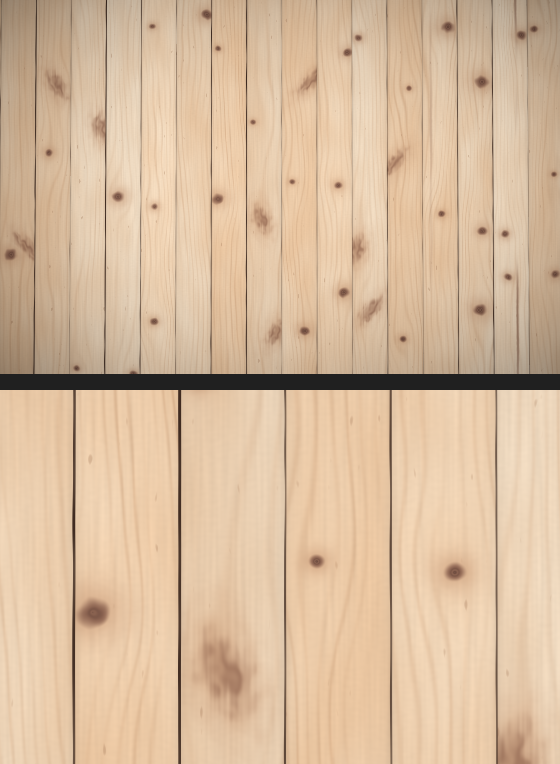
Top, the full canvas; bottom, a detail of the centre.
This texture is drawn by a Shadertoy shader. Its source:

```glsl
// Pale pine boards standing side by side, with grain, knots, resin streaks and dark seams.

vec2 hash2(vec2 p) {
    vec3 a = fract(p.xyx * vec3(0.1031, 0.1030, 0.0973));
    a += dot(a, a.yzx + 33.33);
    return fract((a.xx + a.yz) * a.zy);
}

// Gradient noise, roughly -0.7 to 0.7
float noise(vec2 p) {
    vec2 i = floor(p), f = p - i;
    vec2 u = f * f * f * (f * (f * 6.0 - 15.0) + 10.0);
    vec2 e = vec2(1, 0);
    float a = dot(hash2(i) * 2.0 - 1.0, f);
    float b = dot(hash2(i + e) * 2.0 - 1.0, f - e);
    float c = dot(hash2(i + e.yx) * 2.0 - 1.0, f - e.yx);
    float d = dot(hash2(i + 1.0) * 2.0 - 1.0, f - 1.0);
    return mix(mix(a, b, u.x), mix(c, d, u.x), u.y);
}

void mainImage(out vec4 fragColor, in vec2 fragCoord) {
    vec2 uv = fragCoord / iResolution.xy;
    float px = 15.9 / iResolution.x;
    vec2 q = fragCoord * px; // one unit is one board width
    float height = iResolution.y * px;
    q.x -= 0.08 * (uv.y - 0.5) * (1.0 - 2.0 * uv.x);

    float board = floor(q.x);
    vec2 p = vec2(q.x - board, q.y);
    vec2 seed = hash2(vec2(board + 3.0, 17.0));
    vec2 trait = hash2(vec2(board + 8.0, 41.0));
    vec2 shift = seed * 60.0 + board * 7.0;
    float fibre = noise(vec2(p.x * 26.0, p.y * 1.1) + shift);
    float rough = noise(p * vec2(7.0, 5.0) + shift);

    // Knots: gather their shading and the bending of the grain
    float bend = 0.0, halo = 0.0, core = 0.0, pith = 0.0, smear = 0.0;
    for (int i = 0; i < 3; i++) {
        float slot = float(i);
        vec2 place = hash2(vec2(board * 3.0 + slot + 5.0, 73.0));
        vec2 kind = hash2(vec2(board * 3.0 + slot + 9.0, 29.0));
        if (kind.x > 0.68) continue;
        vec2 d = p - vec2(0.12 + 0.76 * place.x, (slot + place.y) * height / 3.0);
        bend -= 0.75 * d.x * exp(-d.x * d.x * 5.0 - d.y * d.y * 1.6);
        if (kind.x > 0.2) {
            // Round knot
            float size = mix(0.055, 0.15, kind.y * kind.y);
            float r = length(d * vec2(0.9, 1.0)) / size + 0.45 * rough;
            halo = max(halo, exp(-0.2 * r * r));
            core = max(core, 1.0 - smoothstep(0.55, 1.2 + px / size, r));
            pith = max(pith, (1.0 - smoothstep(0.2, 0.8, r)) * (0.6 + 0.4 * sin(r * 16.0)));
        } else {
            // Branch cut lengthwise, a slanted ragged patch
            float slant = mix(-0.9, 0.9, kind.y);
            vec2 s = vec2(d.x - slant * d.y, d.y) / vec2(0.25, 0.4);
            float r = length(s) + 0.6 * rough + 0.3 * fibre;
            float tear = 0.5 + 0.5 * sin(s.x * 8.0 + rough * 6.0);
            halo = max(halo, exp(-0.6 * r * r));
            smear = max(smear, (1.0 - smoothstep(0.2, 1.2, r)) * (0.5 + 0.5 * tear));
        }
    }

    // Growth rings, stretched along the board
    float wander = noise(vec2(p.x * 0.9, p.y * 0.2) + shift);
    float ripple = noise(vec2(p.x * 2.0, p.y * 0.9) + shift + 9.0);
    float g = p.x + bend + 0.6 * wander + 0.06 * ripple + (seed.x - 0.5) * 0.06 * p.y;
    float wave = 0.5 + 0.5 * sin(6.283 * g * mix(4.5, 8.0, seed.y) + 0.5 * fibre);
    float fade = clamp(0.5 + 1.2 * noise(vec2(g * 3.0, p.y * 0.25) + shift), 0.1, 1.0);
    float ring = pow(wave, 4.0) * fade;

    // Wood tone: each board leans pale or honey
    float warmth = clamp(0.9 * trait.x + 0.7 * wander + 0.45 * ripple, 0.0, 1.0);
    vec3 col = mix(vec3(0.955, 0.875, 0.775), vec3(0.915, 0.775, 0.63), warmth);
    col *= 0.97 + 0.06 * seed.y;
    col = mix(col, vec3(0.77, 0.59, 0.44), ring * mix(0.2, 0.42, trait.x));
    col *= 1.0 + 0.04 * fibre + 0.015 * noise(q * vec2(12.0, 24.0));

    // Resin streak on some boards
    float streakX = p.x - mix(0.1, 0.85, seed.x) - 0.05 * noise(vec2(p.y * 0.7, board));
    float streakWidth = 0.025 + 0.03 * abs(rough);
    float streak = 1.0 - smoothstep(0.0, streakWidth + px, abs(streakX));
    streak *= smoothstep(-0.1, 0.3, noise(vec2(p.y * 0.25, board * 3.7)));
    col = mix(col, vec3(0.52, 0.35, 0.27), 0.6 * streak * step(0.7, trait.y));

    // Short pores and flecks
    float fleck = smoothstep(0.42, 0.6, noise(p * vec2(14.0, 5.0) + shift + 31.0));
    col = mix(col, vec3(0.62, 0.45, 0.33), 0.3 * fleck);

    // Knot colours
    col = mix(col, vec3(0.75, 0.55, 0.41), 0.5 * halo);
    col = mix(col, vec3(0.55, 0.38, 0.30), 0.65 * smear);
    col = mix(col, vec3(0.49, 0.33, 0.27), 0.8 * core);
    col = mix(col, vec3(0.32, 0.21, 0.18), 0.5 * pith);

    // Seams, each with its own depth and a slightly worn edge
    float seam = floor(q.x + 0.5);
    float depth = hash2(vec2(seam + 2.0, 61.0)).x;
    float wear = noise(vec2(q.y * 1.5, seam * 5.3));
    float gap = abs(q.x - seam + 0.012 * wear);
    float halfWidth = mix(0.008, 0.014, depth) + 0.005 * wear;
    // Coverage of the pixel by the gap, so that thin seams stay thin
    float line = clamp((halfWidth - gap) / px + 0.5, 0.0, 1.0) * min(1.0, 2.0 * halfWidth / px);
    col *= 1.0 - 0.07 * exp(-gap * 24.0);
    col = mix(col, vec3(0.25, 0.17, 0.13), line * clamp(0.6 + 0.4 * depth + 0.5 * wear, 0.0, 1.0));

    // Darker towards the corners
    vec2 c = uv - 0.5;
    col *= 1.0 - 0.95 * pow(dot(c, c), 1.4);
    fragColor = vec4(clamp(col, 0.0, 1.0), 1.0);
}
```
